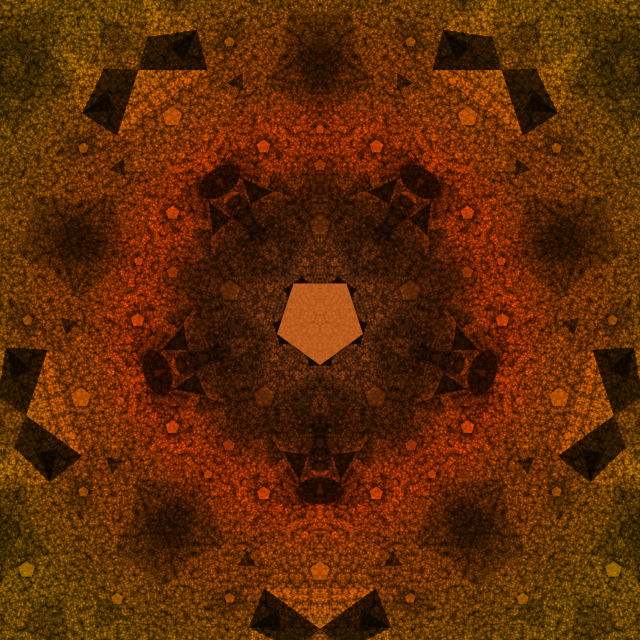
Write a WebGL 2 fragment shader that draws this background.

```glsl
#version 300 es
precision highp float;
// Five-fold kaleidoscope of amber, red and olive shards around a pentagon.
// The plane is folded into one mirrored sector; large shards are placed there,
// and repeated smaller folds plus cellular noise give the crushed-leaf texture.
uniform vec2 u_resolution;
out vec4 outColor;

const float SECTOR = 1.2566371;
const vec2 EDGE = vec2(0.809017, 0.587785);

// Folds the plane into a 36 degree wedge beside the +x axis.
vec2 foldFive(vec2 p) {
    float a = abs(mod(atan(p.y, p.x + 1e-7) + SECTOR * 0.5, SECTOR) - SECTOR * 0.5);
    return length(p) * vec2(cos(a), sin(a));
}

float pentagon(vec2 p, float apothem) {
    return dot(foldFive(p), EDGE) - apothem;
}

// Antialiased coverage of a signed distance.
float fill(float d) {
    return clamp(0.5 - d * min(u_resolution.x, u_resolution.y), 0.0, 1.0);
}

float glow(vec2 v) {
    return exp(-dot(v, v));
}

float lineSide(vec2 p, vec2 a, vec2 b) {
    vec2 e = normalize(b - a);
    return dot(p - a, vec2(e.y, -e.x));
}

float triangle(vec2 p, vec2 a, vec2 b, vec2 c) {
    float turn = sign(-lineSide(c, a, b));
    return max(turn * lineSide(p, a, b), max(turn * lineSide(p, b, c), turn * lineSide(p, c, a)));
}

vec2 hash2(vec2 p) {
    vec3 h = fract(p.xyx * vec3(0.1031, 0.103, 0.0973));
    h += dot(h, h.yzx + 33.33);
    return fract((h.xx + h.yz) * h.zy);
}

// Distance to the nearest scattered cell point.
float cellular(vec2 p) {
    vec2 cell = floor(p);
    float nearest = 2.0;
    for (int k = 0; k < 9; k++) {
        vec2 c = cell + vec2(k % 3 - 1, k / 3 - 1);
        nearest = min(nearest, length(c + hash2(c + 40.0) - p));
    }
    return nearest;
}

// Nested folds: every level adds small pentagons, shadows and straight shards.
float shardTexture(vec2 z) {
    float tone = 1.0, size = 0.393;
    for (int i = 0; i < 8; i++) {
        z = foldFive(vec2(size, 0.0) - z);
        float d = dot(z, EDGE) - size * 0.055;
        float turn = float(i) * 2.4 + 0.6;
        float offset = size * (i % 2 == 0 ? 0.22 : -0.16);
        tone *= mix(0.82, 1.2, fill(dot(z, vec2(cos(turn), sin(turn))) - offset));
        tone *= 1.0 + 0.25 * fill(d) - 0.3 * (1.0 - fill(d)) * exp(-max(d, 0.0) / (size * 0.06));
        size *= 0.66;
    }
    return 1.65 * tone / (tone + 0.85);
}

// Radial colour bands, from copper through red to olive.
vec3 ringColor(float r) {
    vec3 c = mix(vec3(0.50, 0.23, 0.06), vec3(0.31, 0.125, 0.015), smoothstep(0.06, 0.18, r));
    c = mix(c, vec3(0.53, 0.165, 0.0), smoothstep(0.18, 0.28, r));
    c = mix(c, vec3(0.45, 0.195, 0.0), smoothstep(0.29, 0.39, r));
    c = mix(c, vec3(0.42, 0.225, 0.0), smoothstep(0.41, 0.50, r));
    return mix(c, vec3(0.41, 0.27, 0.0), smoothstep(0.48, 0.60, r));
}

void main() {
    vec2 p = (gl_FragCoord.xy - 0.5 * u_resolution) / min(u_resolution.x, u_resolution.y);
    vec2 q = foldFive(vec2(-p.y, p.x));
    float grit = (1.45 - 0.95 * cellular(q * 120.0)) * (1.45 - 0.95 * cellular(q * 250.0 + 7.0));
    float tone = shardTexture(q) * grit;

    // Broad shadows and glows
    tone *= 1.0 - 0.35 * glow((q - 0.40 * EDGE) * 20.0);
    tone *= 1.0 - 0.30 * glow((q - 0.21 * EDGE) * 30.0);
    tone *= 1.0 + 0.20 * glow((q - vec2(0.271, 0.088)) * 28.0);

    // Inner leaf, its stem and side petals
    float leaf = (length((q - vec2(0.267, 0.0)) / vec2(0.021, 0.037)) - 1.0) * 0.021;
    tone *= 1.0 - 0.60 * fill(leaf);
    tone *= 1.0 - 0.40 * fill(triangle(q, vec2(0.150, 0.0), vec2(0.235, 0.023), vec2(0.235, -0.023)));
    tone *= 1.0 - 0.65 * fill(triangle(q, vec2(0.205, 0.058), vec2(0.211, 0.020), vec2(0.251, 0.032)));
    tone *= 1.0 - 0.35 * fill(triangle(q, vec2(0.17, 0.085), vec2(0.215, 0.055), vec2(0.232, 0.078)));
    tone *= 1.0 - 0.30 * fill(length(q - vec2(0.262, 0.037)) - 0.034);

    // Outer dark kites, bright wedges and small dark chips
    vec2 tip = vec2(0.483, 0.0), inner = vec2(0.419, 0.087);
    vec2 outer = vec2(0.480, 0.111), crown = vec2(0.516, 0.042);
    tone *= 1.0 - 0.66 * fill(triangle(q, tip, inner, outer));
    tone *= 1.0 - 0.55 * fill(triangle(q, tip, outer, crown));
    tone *= 1.0 - 0.50 * fill(triangle(q, vec2(0.452, 0.064), outer, vec2(0.486, 0.062)));
    tone *= 1.0 + 0.25 * fill(triangle(q, tip, inner, vec2(inner.x, -inner.y)));
    tone *= 1.0 + 0.30 * fill(triangle(q, outer, crown, vec2(0.60, 0.09)));
    tone *= 1.0 - 0.50 * fill(triangle(q, vec2(0.361, 0.113), vec2(0.385, 0.100), vec2(0.383, 0.129)));

    // Accent pentagons: radius, angle in degrees, apothem
    vec3 marks[8] = vec3[8](vec3(0.148, 36, 0.014), vec3(0.285, 18, 0.009), vec3(0.393, 0, 0.013),
        vec3(0.298, 36, 0.006), vec3(0.242, 36, 0.008), vec3(0.457, 18, 0.007),
        vec3(0.539, 36, 0.008), vec3(0.602, 22.4, 0.011));
    for (int i = 0; i < 8; i++) {
        float a = radians(marks[i].y);
        float d = pentagon(marks[i].x * vec2(cos(a), sin(a)) - q, marks[i].z);
        tone *= 1.0 - 0.45 * (1.0 - fill(d)) * exp(-max(d, 0.0) / 0.003);
        tone = mix(tone, 0.5 * tone + (i == 0 ? 0.6 : 0.95), fill(d));
    }
    vec3 color = ringColor(length(p)) * clamp(tone, 0.1, 1.9);

    // Central pentagon with shadowed rim, dark corners and a fine inner outline
    float core = dot(q, EDGE) - 0.057;
    color *= 1.0 - 0.35 * exp(-max(core, 0.0) / 0.010);
    color *= 1.0 - 0.65 * fill(triangle(q, vec2(0.0705, 0.0), vec2(0.056, 0.020), vec2(0.072, 0.017)));
    vec3 copper = vec3(0.73, 0.36, 0.11) * (0.82 + 0.16 * grit);
    copper *= 1.0 - 0.2 * fill(abs(dot(q, EDGE) - 0.008) - 0.0008);
    color = mix(color, copper, fill(core));
    outColor = vec4(color, 1.0);
}
```
